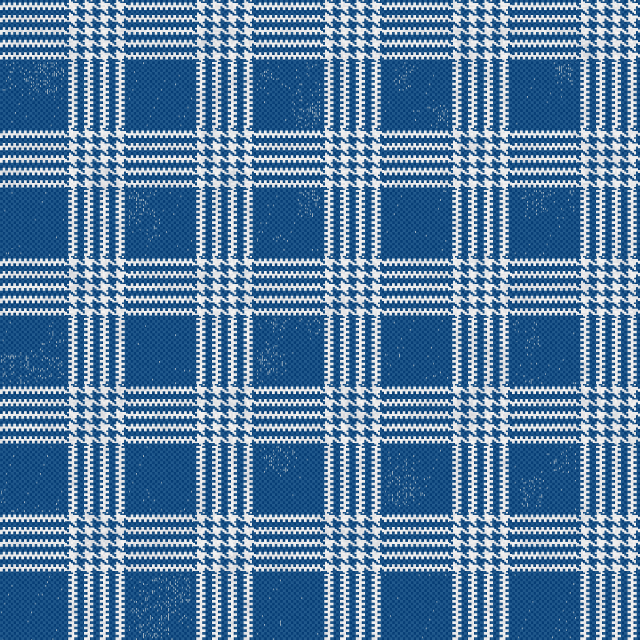
This pattern is drawn by a Shadertoy shader. Its source:

```glsl
#define REPEATS 5.0
#define PLAIN vec2(0.508, 0.515)
#define STRIPES vec2(4.0, 5.0)
#define TEETH 24.0
#define CORE 0.08
#define REACH 0.30
#define SAMPLES 4
#define WEAR 0.2
#define BLUE_DEEP vec3(0.03, 0.245, 0.465)
#define BLUE_LIT vec3(0.125, 0.345, 0.545)
#define WHITE vec3(0.955, 0.95, 0.945)
#define WHITE_SHADE vec3(0.82, 0.83, 0.85)

const float FIBRES = REPEATS * TEETH * 3.0;
const vec3 WORN = vec3(0.60, 0.68, 0.74);

float hash(vec2 p) {
    return fract(sin(dot(p, vec2(127.1, 311.7))) * 43758.5453);
}

// Value noise that wraps after a whole number of cells
float wrapNoise(vec2 uv, float cells) {
    vec2 p = uv * cells;
    vec2 i = floor(p), f = fract(p);
    f = f * f * (3.0 - 2.0 * f);
    vec2 a = mod(i, cells), b = mod(i + 1.0, cells);
    return mix(mix(hash(a), hash(vec2(b.x, a.y)), f.x),
               mix(hash(vec2(a.x, b.y)), hash(b), f.x), f.y);
}

// Stripe with a solid core and square teeth that alternate on its two sides
float toothedStripe(float across, float along) {
    float d = fract(across) - 0.5;
    float tooth = step(fract(along * TEETH + (d > 0.0 ? 0.5 : 0.0)), 0.5);
    return step(abs(d), mix(CORE, REACH, tooth));
}

// Houndstooth: four-and-four threads in a two-over-two twill
float houndstooth(vec2 stripe) {
    vec2 id = floor(stripe * 8.0);
    float top = mod(id.x + id.y, 4.0) < 2.0 ? id.x : id.y;
    return step(mod(top + 6.0, 8.0), 3.5);
}

// 1 where the cloth shows white yarn
float whiteYarn(vec2 sett) {
    vec2 stripe = (sett - PLAIN) / (1.0 - PLAIN) * STRIPES;
    bool column = stripe.x > 0.0, row = stripe.y > 0.0;
    if (column && row) return houndstooth(stripe);
    if (column) return toothedStripe(stripe.x, sett.y);
    if (row) return toothedStripe(stripe.y, sett.x);
    return 0.0;
}

vec3 weave(vec2 uv) {
    vec2 sett = fract(uv * REPEATS);
    float isWhite = whiteYarn(sett);
    vec2 fibre = uv * FIBRES;
    vec2 id = mod(floor(fibre), FIBRES);
    float grain = hash(id + 17.0) - 0.5;

    // Blue yarn: short staggered dashes
    float course = floor(sett.y * TEETH * 2.0);
    float dash = step(fract(sett.x * TEETH + 0.5 * mod(course, 2.0)), 0.56);
    vec3 blue = mix(BLUE_DEEP, BLUE_LIT, dash) + 0.03 * grain;

    // White yarn: slightly soiled in places
    float soil = smoothstep(0.45, 0.85, wrapNoise(uv, 40.0));
    vec3 white = mix(WHITE, WHITE_SHADE, clamp(0.25 + 0.4 * soil + 0.7 * grain, 0.0, 1.0));

    // Pale worn flecks gathered in uneven patches of the plain squares
    float patchy = smoothstep(0.5, 0.9, wrapNoise(uv + 0.37, 20.0));
    float plain = step(sett.x, PLAIN.x) * step(sett.y, PLAIN.y);
    float fleck = step(hash(id + 53.0), WEAR * patchy) * plain * step(0.5, fract(fibre.x));
    return mix(mix(blue, WORN, fleck), white, isWhite);
}

void mainImage(out vec4 fragColor, in vec2 fragCoord) {
    // Box filter over the pixel keeps the fine threads smooth
    vec3 sum = vec3(0.0);
    for (int y = 0; y < SAMPLES; y++) {
        for (int x = 0; x < SAMPLES; x++) {
            vec2 offset = (vec2(x, y) + 0.5) / float(SAMPLES) - 0.5;
            sum += weave((fragCoord + offset) / iResolution.xy);
        }
    }
    fragColor = vec4(sum / float(SAMPLES * SAMPLES), 1.0);
}
```
